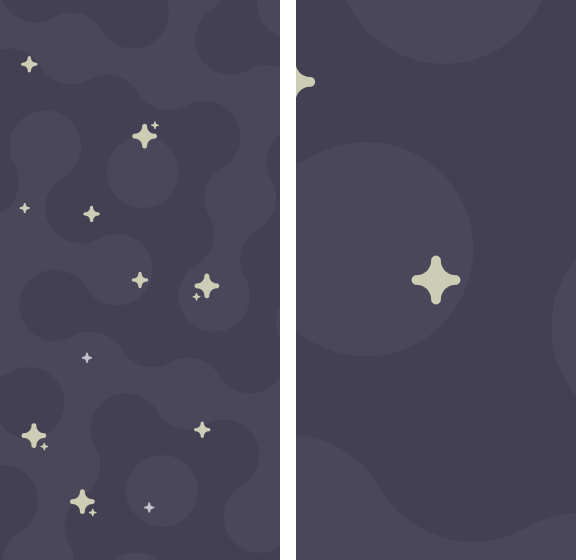
Left: the whole. Right: its middle third, enlarged.
This pattern is drawn by a Shadertoy shader. Its source:

```glsl
const vec3 DUSK = vec3(0.266, 0.251, 0.325);
const vec3 HAZE = vec3(0.290, 0.278, 0.357);
const vec3 CREAM = vec3(0.805, 0.805, 0.710);
const vec3 LILAC = vec3(0.765, 0.755, 0.790);

const float TILE = 0.255;               // blob spacing, in canvas widths
const float TILT = 0.5236;              // angle of the blob lattice
const vec2 LATTICE_ORIGIN = vec2(0.51, 1.385);

const int STAR_COUNT = 11;
const float BIG = 0.044;
const float MEDIUM = 0.029;
const float SMALL = 0.018;
const float SPARK = 0.0135;
const vec2 SPARK_OFFSET = vec2(0.037, 0.039);
const float TIP_RADIUS = 0.2;           // relative to the star's reach
const float MARGIN = 0.08;

float hash(vec2 p) {
    return fract(sin(dot(p, vec2(127.1, 311.7))) * 43758.5453);
}

// Two-tone Truchet tiling: negative inside haze, positive inside dusk
float blobDistance(vec2 p) {
    float c = cos(TILT), s = sin(TILT);
    vec2 q = p - LATTICE_ORIGIN;
    vec2 grid = vec2(c * q.x + s * q.y, c * q.y - s * q.x) / TILE;
    vec2 id = floor(grid);
    vec2 f = grid - id;
    float flip = step(0.5, hash(id));
    f.x = mix(f.x, 1.0 - f.x, flip);
    float disc = min(length(f), length(1.0 - f)) - 0.5;
    float parity = mod(id.x + id.y + flip, 2.0);
    return disc * (1.0 - 2.0 * parity) * TILE;
}

// Four arms with round tips, joined by concave arcs
float starDistance(vec2 p, float reach) {
    vec2 q = abs(p) / reach;
    q = vec2(max(q.x, q.y), min(q.x, q.y));
    float tip = 1.0 - TIP_RADIUS;
    float d = q.x < tip ? tip - TIP_RADIUS - length(q - tip)
                        : length(q - vec2(tip, 0.0)) - TIP_RADIUS;
    return d * reach;
}

float coverage(float d, float pixel) {
    return clamp(0.5 - d / pixel, 0.0, 1.0);
}

void mainImage(out vec4 fragColor, in vec2 fragCoord) {
    float pixel = 1.0 / iResolution.x;
    vec2 p = fragCoord * pixel;
    vec2 canvas = iResolution.xy * pixel;

    vec3 color = mix(DUSK, HAZE, coverage(blobDistance(p), pixel));

    // Stars spread evenly by a low-discrepancy sequence
    for (int i = 0; i < STAR_COUNT; i++) {
        float n = float(i);
        vec2 spread = fract(0.5 + n * vec2(0.7549, 0.5698));
        vec2 center = mix(vec2(MARGIN), canvas - MARGIN, spread);
        int kind = i % 3;
        float reach = kind == 0 ? MEDIUM : kind == 1 ? BIG : SMALL;
        float d = starDistance(p - center, reach);

        // Big stars carry a small companion
        if (kind == 1) {
            vec2 side = vec2(hash(vec2(n, 1.0)), hash(vec2(n, 2.0)));
            vec2 offset = SPARK_OFFSET * (2.0 * step(0.5, side) - 1.0);
            d = min(d, starDistance(p - center - offset, SPARK));
        }
        vec3 tint = kind == 2 && i > 2 ? LILAC : CREAM;
        color = mix(color, tint, coverage(d, pixel));
    }
    fragColor = vec4(color, 1.0);
}
```
